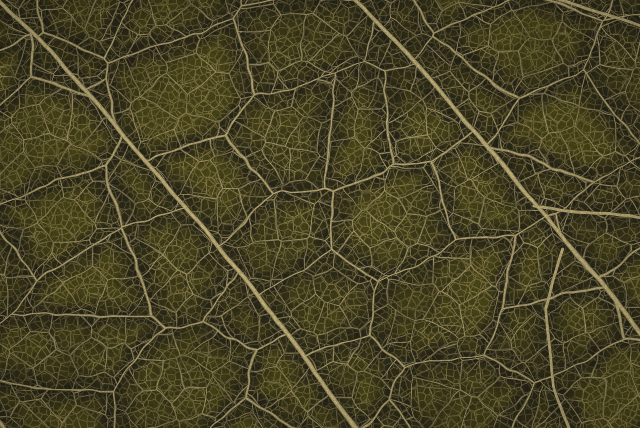
A Shadertoy shader for this texture:

```glsl
// Back-lit leaf: slanted main veins with nested networks of ever finer veinlets.
#define LANE 0.83          // horizontal spacing of the main veins
#define BOW 0.03           // sideways bulge of the main veins
#define MAIN_W 0.0052      // half width of the main veins
#define SIZE_1 0.20        // cell sizes, coarse to fine
#define SIZE_2 0.078
#define SIZE_3 0.035
#define SIZE_4 0.0168
#define GRAIN 0.10         // strength of the fine speckle
#define VIGNETTE 0.22      // darkening towards the corners

const vec3 SHADE = vec3(0.140, 0.133, 0.083);
const vec3 GLOW  = vec3(0.265, 0.250, 0.088);
const vec3 VEIN  = vec3(0.700, 0.640, 0.440);

// Side branches as start and end points
const vec4 BRANCH[6] = vec4[6](
    vec4(1.250, 0.520, 1.320, 0.511), vec4(1.320, 0.511, 1.510, 0.490),
    vec4(1.318, 0.420, 1.278, 0.280), vec4(1.278, 0.280, 1.295, 0.100),
    vec4(1.295, 0.100, 1.330, -0.02), vec4(1.270, 1.010, 1.510, 0.935));

vec2 hash2(vec2 p) {
    vec3 q = fract(p.xyx * vec3(0.1031, 0.1030, 0.0973));
    q += dot(q, q.yzx + 33.33);
    return fract((q.xx + q.yz) * q.zy);
}

vec2 noise2(vec2 p) {
    vec2 i = floor(p), f = fract(p);
    f = f * f * (3.0 - 2.0 * f);
    return mix(mix(hash2(i), hash2(i + vec2(1, 0)), f.x),
               mix(hash2(i + vec2(0, 1)), hash2(i + vec2(1, 1)), f.x), f.y);
}

vec2 site(vec2 cell) { return cell + 0.08 + 0.84 * hash2(cell); }

// Distance to the nearest cell wall (x) and the cell id (yz)
vec3 voronoi(vec2 p) {
    vec2 home = floor(p), id = home, nearest = vec2(0);
    float best = 1e3;
    for (int j = -1; j <= 1; j++)
    for (int i = -1; i <= 1; i++) {
        vec2 cell = home + vec2(i, j), r = site(cell) - p;
        if (dot(r, r) < best) { best = dot(r, r); nearest = r; id = cell; }
    }
    float wall = 1e3;
    for (int j = -2; j <= 2; j++)
    for (int i = -2; i <= 2; i++) {
        if (i == 0 && j == 0) continue;
        vec2 r = site(id + vec2(i, j)) - p;
        wall = min(wall, dot(0.5 * (r + nearest), normalize(r - nearest)));
    }
    return vec3(wall, id);
}

// Gives each parent cell its own turned and shifted network
vec2 nest(vec2 p, vec2 id) {
    vec2 h = hash2(id + 7.3);
    float a = 6.2832 * h.x, c = cos(a), s = sin(a);
    return mat2(c, s, -s, c) * p + floor(h * 64.0);
}

float segment(vec2 p, vec2 a, vec2 b) {
    vec2 ab = b - a;
    return length(p - a - ab * clamp(dot(p - a, ab) / dot(ab, ab), 0.0, 1.0));
}

// Share of a pixel covered by a line of half width w at distance d
float line(float d, float w, float px) {
    return clamp((min(d + 0.5 * px, w) - max(d - 0.5 * px, -w)) / px, 0.0, 1.0);
}

void mainImage(out vec4 fragColor, in vec2 fragCoord) {
    float px = 1.0 / iResolution.y;
    vec2 uv = fragCoord / iResolution.xy;
    vec2 p = fragCoord * px;
    vec2 bend = noise2(p * 9.0) - 0.5, jag = noise2(p * 38.0) - 0.5;
    vec2 w = p + 0.020 * bend + 0.007 * jag;

    // Main veins and side branches
    vec2 m = p + 0.010 * bend + 0.002 * jag;
    float u = (m.x + LANE * m.y - BOW * 4.0 * m.y * (1.0 - m.y)) / LANE;
    float lane = floor(u);
    float dMain = abs(u - floor(u + 0.5)) * LANE / length(vec2(1.0, LANE));
    float dSide = 1e3;
    for (int i = 0; i < 6; i++)
        dSide = min(dSide, segment(m, BRANCH[i].xy, BRANCH[i].zw));

    // Four nested networks, the first stretched across the lanes
    vec2 across = vec2(dot(w, vec2(0.86, 0.51)) * 0.72, dot(w, vec2(-0.51, 0.86)));
    vec3 v1 = voronoi(across / SIZE_1 + lane * vec2(31, 17) + 40.0);
    vec3 v2 = voronoi(nest(w / SIZE_2, v1.yz));
    vec2 fine = p + 0.004 * jag;
    vec3 v3 = voronoi(nest(fine / SIZE_3, v2.yz + v1.yz));
    vec3 v4 = voronoi(nest(fine / SIZE_4, v3.yz + v2.yz));
    float d1 = v1.x * SIZE_1, d2 = v2.x * SIZE_2;

    // Blade: glowing patches, shaded beside the larger veins
    float patches = noise2(p * 6.0 + 3.0).x;
    float lit = smoothstep(0.0, 0.055, min(d1, 0.7 * min(dMain, dSide)));
    lit = lit * (0.45 + 0.75 * patches) + 0.25 * smoothstep(0.0, 0.025, d2) - 0.05;
    lit += 0.30 * (hash2(v4.yz).x - 0.5);
    vec3 color = mix(SHADE, GLOW, clamp(lit, 0.0, 1.0));

    // Veins, fine to coarse
    float fade = 0.75 + 0.5 * noise2(p * 25.0 + 9.0).y;
    float vein = line(v4.x * SIZE_4, 0.0010, px) * (0.27 + 0.13 * lit) * fade;
    vein = max(vein, line(v3.x * SIZE_3, 0.0011, px) * 0.50 * fade);
    vein = max(vein, line(d2, 0.0014, px) * 0.66 * fade);
    vein = max(vein, line(d1, 0.0014 + 0.0011 * patches, px) * 0.88);
    vein = max(vein, line(dSide, 0.0036, px) * 0.92);
    vein = max(vein, line(dMain, MAIN_W, px) * (1.0 - 0.25 * smoothstep(0.0, MAIN_W, dMain)));
    color = mix(color, VEIN, vein);

    // Speckle and vignette
    color *= 1.0 + GRAIN * 2.0 * (noise2(p * 340.0).x - 0.5);
    color *= 1.06 - VIGNETTE * 2.0 * dot(uv - 0.5, uv - 0.5);
    fragColor = vec4(color, 1.0);
}
```
